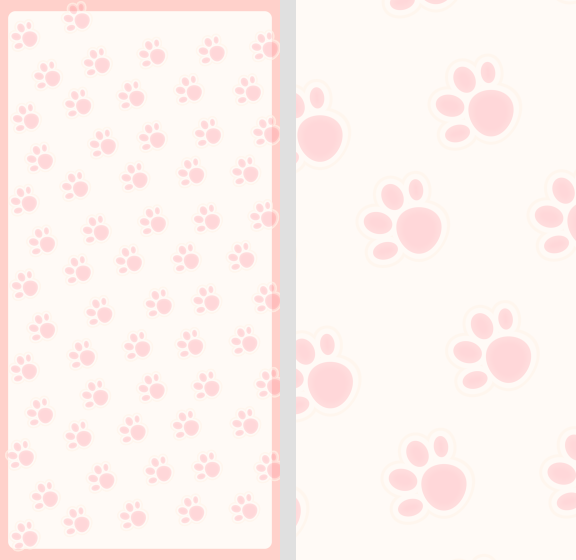
Left: the whole. Right: its middle third, enlarged.
Give the GLSL for this pattern, as a Shadertoy shader.

```glsl
// Pale cream card with a pink frame, scattered with small translucent paw prints.
// Paws sit on a zigzag lattice with hashed jitter; each is a union of ellipse
// distances, with a thin cream outline and a multiplied pink fill.

#define PAW_SIZE 0.0269          // main pad radius, in canvas widths
#define COLUMNS 5.0
#define COLUMN_PITCH 0.198
#define ROW_PITCH 0.1497
#define ZIGZAG 0.039             // sideways swing of alternate rows
#define JITTER 0.016
#define HALO 0.30                // outline distance, in pad radii
#define MARGIN vec2(0.029, 0.040)
#define CORNER 0.026

const vec3 CREAM     = vec3(1.00, 0.98, 0.965);
const vec3 FRAME     = vec3(1.00, 0.82, 0.795);
const vec3 OUTLINE   = vec3(1.00, 0.955, 0.91);
const vec3 TINT_RIM  = vec3(1.00, 0.885, 0.90);
const vec3 TINT_CORE = vec3(1.00, 0.86, 0.88);

vec2 hash2(vec2 p) {
    vec3 q = fract(p.xyx * vec3(0.1031, 0.1030, 0.0973));
    q += dot(q, q.yzx + 33.33);
    return fract((q.xx + q.yz) * q.zy);
}

float roundedBox(vec2 p, vec2 halfSize, float radius) {
    vec2 d = abs(p) - halfSize + radius;
    return length(max(d, 0.0)) + min(max(d.x, d.y), 0.0) - radius;
}

// Approximate distance to an ellipse turned by an angle
float ellipse(vec2 p, vec2 radii, float angle) {
    float c = cos(angle), s = sin(angle);
    p = vec2(c * p.x + s * p.y, c * p.y - s * p.x);
    float k1 = length(p / radii);
    float k2 = length(p / (radii * radii));
    return (k1 - 1.0) * (k1 + 1e-4) / (k2 + 1e-4);
}

// One paw print leaning to the left: a tapered pad and four toes
float paw(vec2 p) {
    vec2 pad = p - vec2(0.64, -0.39);
    pad.x *= 1.0 - 0.14 * pad.y;
    float d = ellipse(pad, vec2(0.99, 1.03), 0.0);
    d = min(d, ellipse(p - vec2(-0.53, 1.09), vec2(0.47, 0.60), 0.45));
    d = min(d, ellipse(p - vec2(0.51, 1.41), vec2(0.32, 0.47), 0.10));
    d = min(d, ellipse(p - vec2(-1.17, -0.06), vec2(0.64, 0.48), -0.25));
    return min(d, ellipse(p - vec2(-0.84, -1.29), vec2(0.56, 0.38), 0.25));
}

// Distance to the nearest paw, in pad radii; y runs down from the top
float pawField(vec2 p, float height) {
    float nearest = 1e3;
    float baseColumn = floor((p.x - 0.12) / COLUMN_PITCH + 0.5);
    for (int i = -1; i <= 1; i++) {
        float column = baseColumn + float(i);
        if (column < 0.0 || column >= COLUMNS) continue;
        float phase = 0.012 + 0.11 * exp(-0.7 * column);
        float baseRow = floor((p.y - phase) / ROW_PITCH + 0.5);
        for (int j = -1; j <= 1; j++) {
            float row = baseRow + float(j);
            float side = 2.0 * mod(row, 2.0) - 1.0;
            vec2 center = vec2(0.12 + column * COLUMN_PITCH + side * ZIGZAG,
                               phase + row * ROW_PITCH);
            center += (hash2(vec2(column, row) + 17.0) - 0.5) * 2.0 * JITTER * vec2(1.0, 0.5);
            if (center.y < 0.045 || center.y > height - 0.045) continue;
            vec2 local = (p - center) / PAW_SIZE;
            nearest = min(nearest, paw(vec2(local.x, -local.y)));
        }
    }
    return nearest;
}

void mainImage(out vec4 fragColor, in vec2 fragCoord) {
    float pixel = 1.0 / iResolution.x;
    vec2 p = fragCoord * pixel;
    float height = iResolution.y * pixel;

    // Card and frame
    vec2 halfCanvas = 0.5 * vec2(1.0, height);
    float card = roundedBox(p - halfCanvas, halfCanvas - MARGIN, CORNER);
    vec3 color = mix(CREAM, FRAME, smoothstep(-0.7 * pixel, 0.7 * pixel, card));

    // Paw halo and outline
    float d = pawField(vec2(p.x, height - p.y), height);
    float soft = 0.7 * pixel / PAW_SIZE;
    float halo = 1.0 - smoothstep(HALO - soft, HALO + soft, d);
    color = mix(color, CREAM, 0.25 * halo);
    float line = 1.0 - smoothstep(0.03, 0.07 + soft, abs(d - HALO));
    color = mix(color, OUTLINE, 0.6 * line);

    // Translucent pink fill, deeper towards the middle
    vec3 tint = mix(TINT_RIM, TINT_CORE, smoothstep(0.0, 0.4, -d));
    float fill = 1.0 - smoothstep(-soft, soft, d);
    color *= mix(vec3(1.0), tint, fill);

    fragColor = vec4(color, 1.0);
}
```
